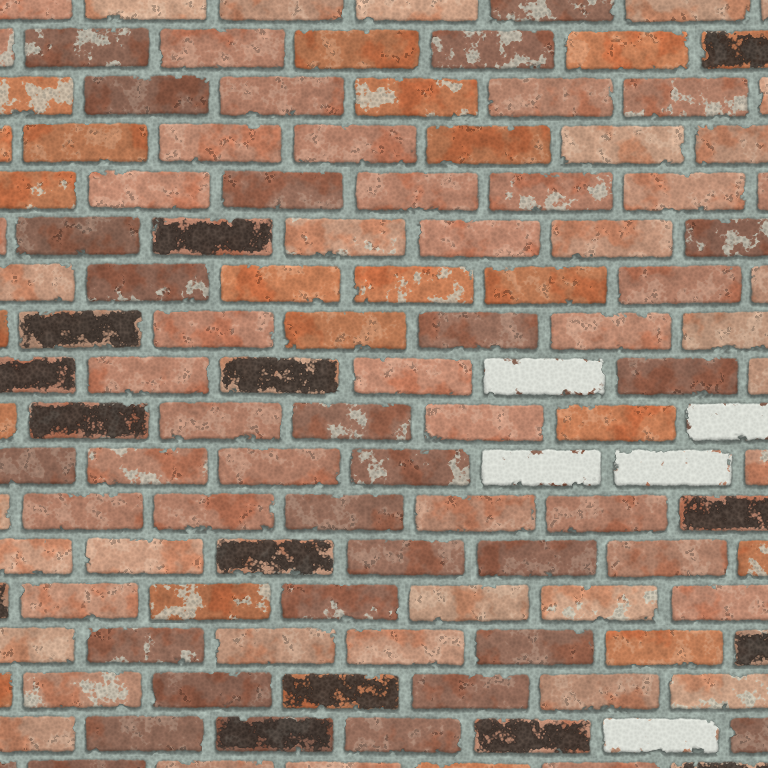
A three.js fragment shader for this texture:

```glsl
// Weathered brick wall in running bond with grey-green mortar, soot and lime stains.
#define ROWS 16.03
#define ROW_GROWTH 0.745
#define JOINT vec2(0.0068, 0.0060)
#define SOFT 0.0014
#define PINK vec3(0.71, 0.51, 0.42)
#define TAN vec3(0.76, 0.61, 0.51)
#define ORANGE vec3(0.73, 0.46, 0.31)
#define UMBER vec3(0.52, 0.38, 0.32)
#define SOOT vec3(0.22, 0.19, 0.17)
#define MORTAR vec3(0.60, 0.645, 0.615)
#define LIME vec3(0.80, 0.81, 0.78)

varying vec2 vUv;

float hash(vec2 p) {
  vec3 q = fract(vec3(p.xyx) * 0.1031);
  q += dot(q, q.yzx + 33.33);
  return fract((q.x + q.y) * q.z);
}

// Layered, bent sines, about -1 to 1
float ripple(vec2 p) {
  float sum = 0.0, amp = 0.5;
  for (int i = 0; i < 5; i++) {
    p = mat2(1.5, 1.1, -1.1, 1.5) * p + 2.3;
    sum += amp * sin(p.x + 1.6 * sin(p.y));
    amp *= 0.62;
  }
  return sum;
}

// Cellular noise: distance to the nearest scattered point
float cellular(vec2 p) {
  vec2 cell = floor(p), f = fract(p);
  float nearest = 1.0;
  for (int y = -1; y <= 1; y++) {
    for (int x = -1; x <= 1; x++) {
      vec2 o = vec2(float(x), float(y));
      vec2 id = cell + o;
      vec2 point = o + vec2(hash(id), hash(id + 57.3));
      nearest = min(nearest, length(point - f));
    }
  }
  return nearest;
}

float roundBox(vec2 p, vec2 halfSize, float radius) {
  vec2 q = abs(p) - halfSize + radius;
  return length(max(q, 0.0)) + min(max(q.x, q.y), 0.0) - radius;
}

void main() {
  // Courses get slightly shorter and bricks narrower towards the bottom
  float down = 1.0 - vUv.y;
  float course = ROWS * down + ROW_GROWTH * down * down + 0.475;
  course += 0.025 * sin(vUv.x * 5.0 + 1.0);
  float row = floor(course);
  float rowPitch = 1.0 / (ROWS + 2.0 * ROW_GROWTH * down);
  float pitch = 0.1764 - 0.009 * row / 17.0;
  float shift = mix(0.107, 0.195, mod(row, 2.0)) + 0.014 * (hash(vec2(row, 3.7)) - 0.5);
  float along = (vUv.x - shift) / pitch + 8.0;
  vec2 id = vec2(floor(along), row);
  vec2 p = vec2(fract(along) - 0.5, 0.5 - fract(course)) * vec2(pitch, rowPitch);

  // Random traits of this brick
  float tone = hash(id + 11.3);
  float hue = hash(id + 27.9);
  float stain = hash(id + 43.1);
  float bloom = hash(id + 71.7);
  float size = hash(id + 95.2);
  vec2 seed = id * vec2(3.17, 5.31);

  // Brick outline with wavy edges and broken corners
  vec2 halfSize = 0.5 * vec2(pitch, rowPitch) - JOINT - vec2(0.0025, 0.0008) * size;
  p += vec2(0.002 * (hue - 0.5), 0.0012 * (tone - 0.5));
  p.y += p.x * 0.018 * (size - 0.5);
  float wear = 0.0011 * ripple(vUv * 75.0 + seed);
  wear += 0.0055 * smoothstep(0.45, 1.0, ripple(vUv * 32.0 + seed));
  float dist = roundBox(p, halfSize, 0.005) + wear;
  float above = roundBox(p + vec2(0.001, 0.0035), halfSize, 0.005) + wear;

  // Surface detail
  float fine = cellular(vUv * 210.0) - 0.45;
  float coarse = cellular(vUv * 85.0) - 0.45;
  float mottle = ripple(vUv * 48.0 + seed);
  float cloud = ripple(vUv * 20.0 + seed * 1.7);

  // Mortar, shaded below each brick
  vec3 mortar = MORTAR * (1.0 + 0.20 * fine + 0.12 * coarse + 0.06 * mottle);
  mortar *= 1.0 - 0.30 * (1.0 - smoothstep(-0.001, 0.0035, above));
  mortar *= 0.84 + 0.16 * smoothstep(0.0, 0.0035, dist);

  // Fired clay
  vec3 clay = mix(PINK, TAN, smoothstep(0.2, 0.9, hue));
  clay = mix(clay, ORANGE, 0.85 * step(0.80, tone));
  clay = mix(clay, UMBER, 0.85 * step(tone, 0.22));
  clay *= 0.94 + 0.14 * size;
  clay *= 1.0 + 0.09 * mottle + 0.08 * cloud + 0.14 * fine + 0.08 * coarse;
  clay = mix(clay, clay * vec3(1.04, 0.91, 0.84), smoothstep(0.1, 0.7, -cloud));
  clay *= 1.0 - 0.25 * smoothstep(0.55, 0.85, mottle) * step(fine, 0.0);

  // Pale salt bloom, strong on some bricks and faint flecks on the rest
  float patchy = 0.6 * cloud + 0.6 * mottle + 0.3 * fine;
  float salt = smoothstep(0.22, 0.48, patchy) * mix(0.16, 0.75, step(0.82, bloom));
  clay = mix(clay, LIME * vec3(0.92, 0.93, 0.90) * (1.0 + 0.25 * fine), salt);

  // Burnt bricks keep some clay near their rims; a few are lime painted
  float inside = smoothstep(0.0, 0.009, -dist);
  float burnt = step(0.91, stain) * smoothstep(-0.7, 0.1, mottle + fine + inside - 0.55);
  clay = mix(clay, SOOT * (1.0 + 0.5 * fine + 0.3 * mottle), 0.92 * burnt);
  float paint = step(stain, 0.03) * smoothstep(-1.0, -0.6, mottle + 0.5 * inside - 0.2);
  clay = mix(clay, LIME * (1.07 + 0.1 * fine), paint);

  // Lit upper edge and dim lower edge
  float rim = 1.0 - smoothstep(0.0, 0.0045, -dist);
  clay *= 1.0 + rim * 0.14 * clamp(p.y / halfSize.y, -1.0, 1.0) - 0.08 * rim;

  float brick = 1.0 - smoothstep(-SOFT, SOFT, dist);
  gl_FragColor = vec4(clamp(mix(mortar, clay, brick), 0.0, 1.0), 1.0);
}
```
